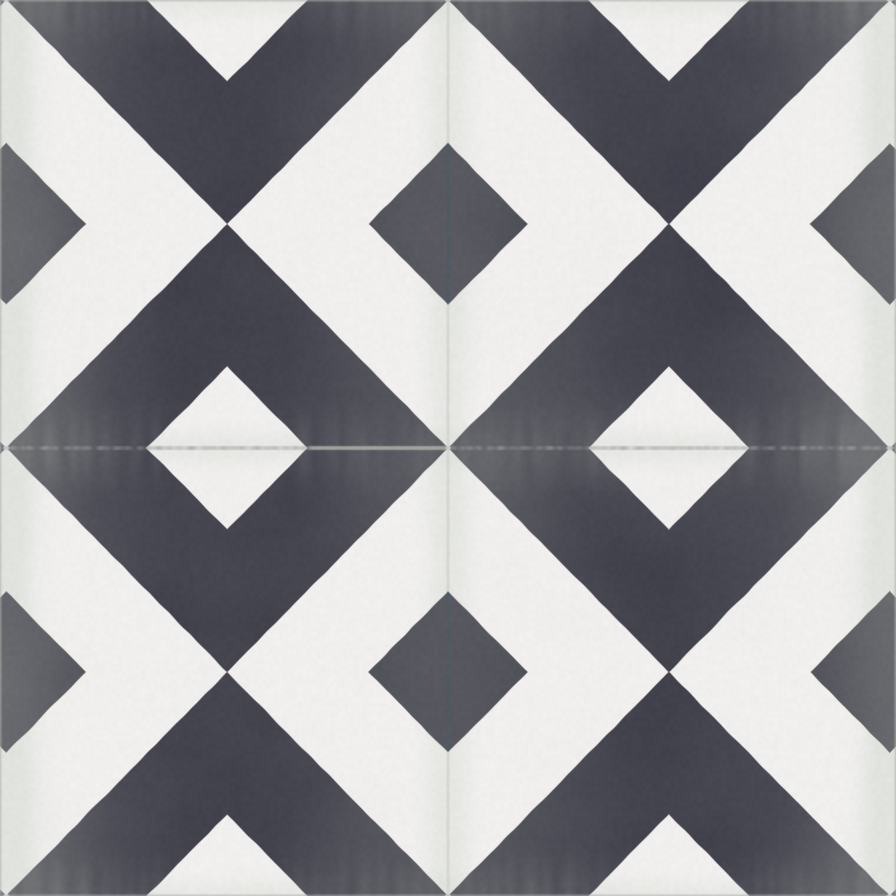
A WebGL 2 fragment shader for this pattern:

```glsl
#version 300 es
precision highp float;

uniform vec2 u_resolution;
out vec4 fragColor;

vec2 hashGradient(vec2 cell) {
    vec3 h = fract(cell.xyx * vec3(0.1031, 0.1030, 0.0973));
    h += dot(h, h.yzx + 33.33);
    float angle = 6.2832 * fract((h.x + h.y) * h.z);
    return vec2(cos(angle), sin(angle));
}

float gradientNoise(vec2 p) {
    vec2 i = floor(p), f = fract(p);
    vec2 u = f * f * f * (f * (f * 6.0 - 15.0) + 10.0);
    float a = dot(hashGradient(i), f);
    float b = dot(hashGradient(i + vec2(1, 0)), f - vec2(1, 0));
    float c = dot(hashGradient(i + vec2(0, 1)), f - vec2(0, 1));
    float d = dot(hashGradient(i + vec2(1, 1)), f - vec2(1, 1));
    return mix(mix(a, b, u.x), mix(c, d, u.x), u.y);
}

float fbm(vec2 p) {
    float sum = 0.0, amplitude = 0.6;
    for (int i = 0; i < 4; i++) {
        sum += amplitude * gradientNoise(p);
        p = p * 2.03 + 17.1;
        amplitude *= 0.5;
    }
    return sum;
}

// Positive inside the dark glaze; q is measured from the tile centre.
float darkShape(vec2 q) {
    vec2 a = abs(q);
    float wedges = a.y - a.x;
    float paleDiamond = a.x + 0.5 - a.y - 0.182;
    float darkDiamond = a.y + 0.5 - a.x - 0.180;
    return max(min(wedges, paleDiamond), -darkDiamond);
}

void main() {
    vec2 uv = gl_FragCoord.xy / u_resolution;
    float aa = 2.8 / min(u_resolution.x, u_resolution.y);

    // Two by two tiles, slightly narrower than half the canvas
    vec2 grid = (uv - 0.5) / vec2(0.493, 0.5);
    vec2 tile = floor(grid);
    vec2 q = fract(grid) - 0.5;
    vec2 a = abs(q);
    vec2 toEdge = 0.5 - a;
    vec2 fromMiddle = abs(uv - 0.5);

    // Hand-poured edges
    float wobble = 0.003 * gradientNoise(uv * 45.0);
    float dark = smoothstep(-aa, aa, darkShape(q) + wobble);
    dark *= smoothstep(0.004, 0.004 + 2.0 * aa, toEdge.x + toEdge.y);

    // Dark glaze fades to grey toward tile sides and seams
    float cloud = fbm(uv * 7.0);
    float streaks = gradientNoise(uv * vec2(70.0, 5.0));
    float nearSeam = smoothstep(0.13, 0.0, toEdge.y);
    float lift = 0.08 + 0.48 * smoothstep(0.08, 0.5, a.x);
    lift += nearSeam * (0.22 + 0.35 * streaks);
    lift += 0.35 * smoothstep(0.36, 0.5, fromMiddle.x);
    lift += 0.16 * step(0.0, tile.x) * smoothstep(0.30, 0.0, toEdge.y) * step(fromMiddle.y, 0.25);
    lift += 0.22 * cloud;
    vec3 slate = mix(vec3(0.25, 0.25, 0.295), vec3(0.42, 0.425, 0.44), clamp(lift, 0.0, 1.1));

    // Pale glaze dulls at tile borders
    float dull = 0.75 * smoothstep(0.09, 0.0, toEdge.x) + 0.6 * smoothstep(0.07, 0.0, toEdge.y);
    dull += 0.6 * smoothstep(0.42, 0.5, fromMiddle.x) + 0.3 * cloud;
    vec3 chalk = mix(vec3(0.943, 0.938, 0.934), vec3(0.88, 0.89, 0.87), clamp(dull, 0.0, 1.0));

    vec3 color = mix(chalk, slate, dark);

    // Horizontal seam: bright between the left diamond and the middle, worn elsewhere
    float seam = smoothstep(0.0035, 0.0008, fromMiddle.y);
    float bright = smoothstep(0.34, 0.35, uv.x) * smoothstep(0.502, 0.498, uv.x);
    float broken = 0.25 + 0.6 * gradientNoise(vec2(uv.x * 110.0, 3.0));
    float grout = mix(clamp(broken, 0.0, 0.5), 0.8, bright);
    color = mix(color, vec3(0.70, 0.70, 0.67), seam * dark * grout);
    color = mix(color, vec3(0.66, 0.66, 0.65), seam * (1.0 - dark) * (0.3 + clamp(broken, 0.0, 0.5)));

    // Vertical seam: faint line, cool where it crosses the dark diamonds
    float joint = smoothstep(0.003, 0.0005, fromMiddle.x);
    color = mix(color, mix(vec3(0.80, 0.81, 0.79), vec3(0.28, 0.36, 0.40), dark), 0.6 * joint);

    // Thin worn rim of the canvas
    float rim = smoothstep(0.4965, 0.5, max(fromMiddle.x, fromMiddle.y));
    color = mix(color, vec3(0.68, 0.69, 0.67), 0.55 * rim);

    // Fine cement grain
    color += 0.014 * gradientNoise(uv * 190.0) + 0.008 * gradientNoise(uv * 85.0);
    fragColor = vec4(clamp(color, 0.0, 1.0), 1.0);
}
```
